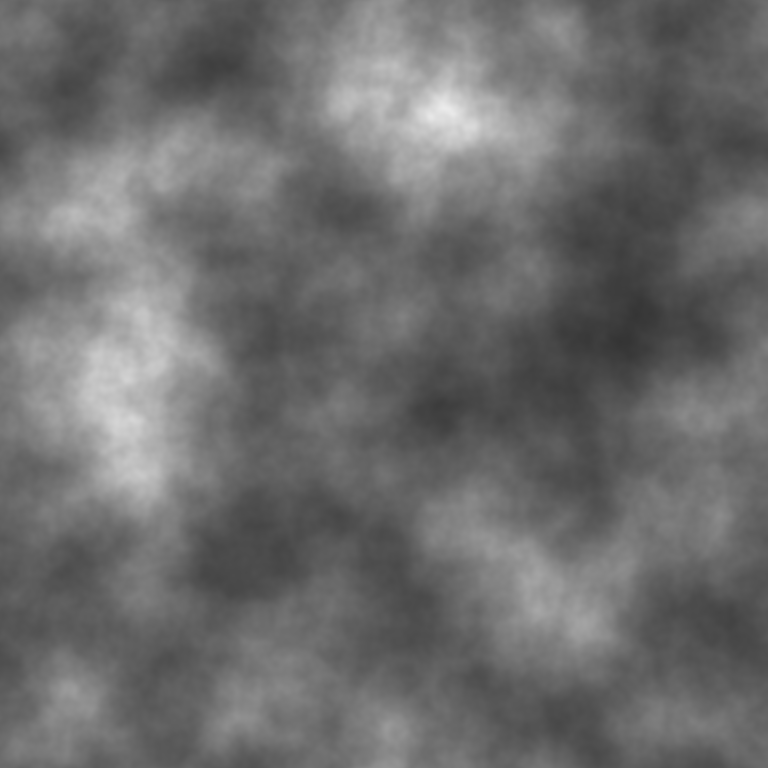
A Shadertoy shader for this texture:

```glsl
// Soft grey cloud noise: tileable fractal gradient noise with a gentle tone curve.

#define BASE_CELLS 3      // noise cells across the canvas in the coarsest octave
#define OCTAVES 6         // each octave doubles the number of cells
#define GAIN 0.52         // amplitude ratio between octaves
#define MID_GREY 0.414    // tone where the noise is zero
#define CONTRAST 1.08     // strength of the exponential tone curve
#define SEED 17u

const float TAU = 6.283185;

// Integer hash of a lattice cell and octave, mapped to 0..1
float hashCell(ivec2 cell, int octave) {
    uint h = uint(cell.x) * 374761393u + uint(cell.y) * 668265263u
           + (uint(octave) + SEED) * 974634777u;
    h = (h ^ (h >> 15)) * 739982445u;
    h = (h ^ (h >> 12)) * 695872825u;
    h ^= h >> 15;
    return float(h & 65535u) / 65536.0;
}

// Slope contribution of one lattice corner; the lattice wraps at the period
float cornerSlope(ivec2 cell, ivec2 corner, vec2 local, int period, int octave) {
    ivec2 wrapped = (cell + corner) % period;
    float angle = TAU * hashCell(wrapped, octave);
    return dot(vec2(cos(angle), sin(angle)), local - vec2(corner));
}

// Periodic gradient noise, centred on zero
float gradientNoise(vec2 p, int period, int octave) {
    ivec2 cell = ivec2(floor(p));
    vec2 local = fract(p);
    vec2 fade = local * local * local * (local * (local * 6.0 - 15.0) + 10.0);
    float bottom = mix(cornerSlope(cell, ivec2(0, 0), local, period, octave),
                       cornerSlope(cell, ivec2(1, 0), local, period, octave), fade.x);
    float top = mix(cornerSlope(cell, ivec2(0, 1), local, period, octave),
                    cornerSlope(cell, ivec2(1, 1), local, period, octave), fade.x);
    return mix(bottom, top, fade.y);
}

// Sum of octaves, each shifted so that the lattices do not line up
float cloudNoise(vec2 uv) {
    float sum = 0.0;
    float amplitude = 1.0;
    int period = BASE_CELLS;
    for (int octave = 0; octave < OCTAVES; octave++) {
        vec2 shift = fract(float(octave) * vec2(0.618, 0.414));
        sum += amplitude * gradientNoise(uv * float(period) + shift, period, octave);
        amplitude *= GAIN;
        period *= 2;
    }
    return sum;
}

void mainImage(out vec4 fragColor, in vec2 fragCoord) {
    vec2 uv = fragCoord / iResolution.xy;

    // Exponential curve: broad dark greys, few bright highlights
    float grey = MID_GREY * exp(CONTRAST * cloudNoise(uv));
    fragColor = vec4(vec3(clamp(grey, 0.0, 1.0)), 1.0);
}
```
